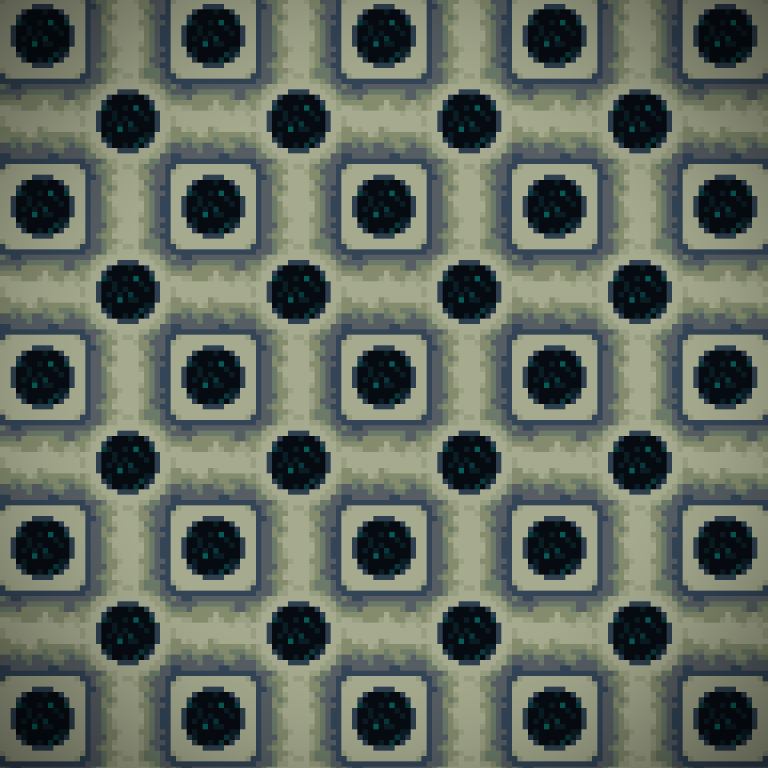
This pattern is drawn by a three.js fragment shader. Its source:

```glsl
// Worn mosaic of square and round sockets, 4.5 repeats each way, in chunky texels.
// Each 32-texel tile is shaded in stepped bands by distance to a rounded box,
// roughened by layered sines and a hash, then darkened toward the canvas edge.
varying vec2 vUv;

float hash(vec2 p) {
  vec3 q = fract(vec3(p.xyx) * 0.1031);
  q += dot(q, q.yzx + 33.33);
  return fract((q.x + q.y) * q.z);
}

// Offset from the nearest centre in a grid of period 32
vec2 fromCentre(vec2 texel, vec2 centre) {
  return mod(texel - centre + 16.0, 32.0) - 16.0;
}

// Sines that close on the tile, plus blocky grain; about -1 to 1
float roughness(vec2 cell) {
  vec2 a = cell * 6.2831853 / 32.0;
  float waves = sin(5.0 * a.x + 2.0 * sin(3.0 * a.y)) * sin(4.0 * a.y + 2.0 * sin(2.0 * a.x));
  float grain = hash(cell + 3.0) + hash(floor(cell / 2.0) + 71.0) - 1.0;
  return 0.4 * waves + 0.9 * grain;
}

// Near-black well with a slate rim and teal glints
vec3 wellColour(vec2 offset) {
  vec2 id = floor(offset);
  float speck = hash(id + 47.0);
  vec3 colour = mix(vec3(0.025, 0.045, 0.07), vec3(0.04, 0.11, 0.14), step(0.72, speck));
  colour = mix(colour, vec3(0.03, 0.22, 0.23), step(0.92, speck));
  float glint = min(length(id - vec2(1.0, 2.0)), length(id + 2.0));
  colour = mix(vec3(0.02, 0.36, 0.34), colour, step(0.5, glint));
  return mix(colour, vec3(0.18, 0.25, 0.31), step(5.3, length(offset)));
}

vec3 mosaic(vec2 p) {
  vec2 cell = mod(floor(p), 32.0);
  vec2 square = fromCentre(cell + 0.5, vec2(8.0));
  vec2 disc = fromCentre(cell + 0.5, vec2(24.0));
  float squareR = length(square);
  float discR = length(disc);

  // Sockets share the same well
  if (min(squareR, discR) < 6.0) {
    return wellColour(squareR < discR ? square : disc);
  }

  vec3 stone = vec3(0.65, 0.67, 0.56);
  vec3 olive = vec3(0.52, 0.55, 0.43);
  vec2 corner = abs(square) - 6.0;
  float box = length(max(corner, 0.0)) + min(max(corner.x, corner.y), 0.0) - 2.0;

  // Pale frame of the square and collar of the disc
  if (box < 0.0) return mix(stone, olive, 0.5 * step(-0.45, box));
  if (discR < 7.7) return stone;
  if (discR < 8.6) return mix(stone, olive, 0.45);

  // Stepped shadow, a little wider on the left and top
  float wide = max(step(square.x, -8.0), step(8.0, square.y));
  float level = box - 0.5 * wide + 1.25 * roughness(cell);
  if (box < 1.0 || level < 0.7) return vec3(0.20, 0.27, 0.34);
  if (level < 2.6) return vec3(0.34, 0.37, 0.39);
  if (level < 3.7) return vec3(0.42, 0.48, 0.41);
  if (level < 5.2) return olive;
  return mix(stone, olive, 0.35 * step(level, 5.8));
}

void main() {
  // Texel units; the grid sits slightly above the lower edge
  vec2 p = vUv * 144.0 - vec2(0.0, 1.25);
  vec2 footprint = fwidth(p);

  // Average a 3 by 3 grid of samples to smooth texel edges
  vec3 colour = vec3(0.0);
  for (int j = -1; j <= 1; j++) {
    for (int i = -1; i <= 1; i++) {
      colour += mosaic(p + vec2(float(i), float(j)) * footprint / 3.0) / 9.0;
    }
  }

  // Vignette
  colour *= 1.0 - 0.55 * smoothstep(0.35, 0.85, length(vUv - 0.5));
  gl_FragColor = vec4(colour, 1.0);
}
```
